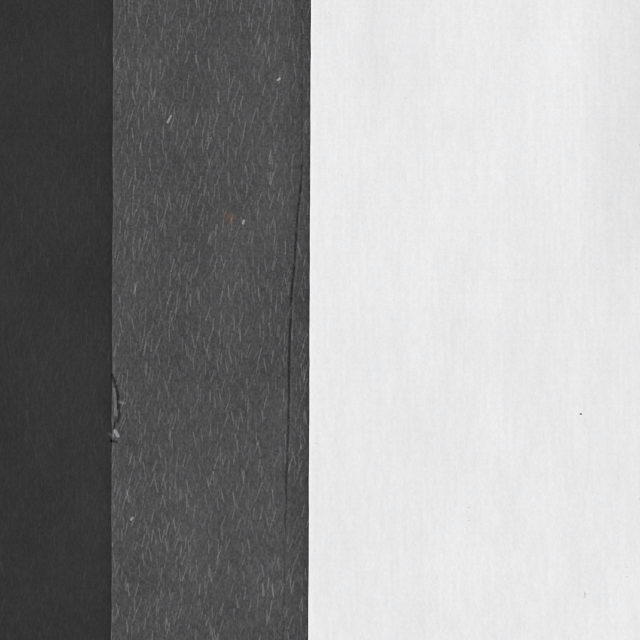
This texture is drawn by a three.js fragment shader. Its source:

```glsl
// Three upright strips of fibrous paper: charcoal, worn grey board and pale white.
varying vec2 vUv;

float hash(vec2 p) {
  return fract(sin(dot(p, vec2(127.1, 311.7))) * 43758.545);
}

float noise(vec2 p) {
  vec2 i = floor(p), f = fract(p);
  f = f * f * (3.0 - 2.0 * f);
  return mix(mix(hash(i), hash(i + vec2(1.0, 0.0)), f.x),
             mix(hash(i + vec2(0.0, 1.0)), hash(i + 1.0), f.x), f.y);
}

// Layered noise, centred on zero
float mottle(vec2 p) {
  float sum = 0.0, amp = 0.5;
  for (int i = 0; i < 4; i++) {
    sum += amp * (noise(p) - 0.5);
    p = p * 2.03 + 17.3;
    amp *= 0.55;
  }
  return sum;
}

float segment(vec2 p, vec2 a, vec2 b) {
  vec2 d = b - a;
  return length(p - a - d * clamp(dot(p - a, d) / dot(d, d), 0.0, 1.0));
}

// Soft stroke: 1 on the line, fading over its width
float stroke(vec2 p, vec2 a, vec2 b, float width) {
  return 1.0 - smoothstep(width * 0.25, width, segment(p, a, b));
}

// Short slanted hairs, one per cell in each shifted layer
float fibres(vec2 p) {
  float sum = 0.0;
  for (int i = 0; i < 5; i++) {
    float layer = float(i);
    vec2 q = p * vec2(62.0, 33.0) + layer * vec2(7.37, 3.61);
    vec2 cell = floor(q);
    float h = hash(cell + layer * 19.0);
    vec2 mid = vec2(0.35 + 0.3 * hash(cell + 5.3), 0.35 + 0.3 * hash(cell + 8.7));
    vec2 arm = vec2((hash(cell + 2.9) - 0.35) * 0.35, 0.1 + 0.22 * h);
    vec2 local = (fract(q) - mid) / vec2(62.0, 33.0);
    arm /= vec2(62.0, 33.0);
    sum += stroke(local, -arm, arm, 0.0019) * h * h;
  }
  return sum;
}

void main() {
  vec2 uv = vUv;
  float grain = noise(uv * vec2(430.0, 210.0)) - 0.5;
  float fine = noise(uv * 380.0 + 41.0) - 0.5;
  float cloud = mottle(uv * vec2(14.0, 9.0));
  float hair = fibres(uv);

  // Strip edges lean slightly and waver
  float leftEdge = 0.1738 + 0.0028 * uv.y + 0.0012 * (noise(vec2(uv.y * 38.0, 2.0)) - 0.5);
  float rightEdge = 0.4815 + 0.0042 * uv.y + 0.0006 * (noise(vec2(uv.y * 60.0, 7.0)) - 0.5);
  float fromLeft = uv.x - leftEdge, fromRight = uv.x - rightEdge;

  // Charcoal strip
  vec3 charcoal = vec3(0.207, 0.207, 0.210) + 0.035 * cloud + 0.022 * grain + 0.018 * fine;
  charcoal += 0.018 * hair;
  charcoal -= 0.025 * exp(-abs(fromLeft) * 130.0);

  // Grey board with pale hairs
  vec3 board = vec3(0.306, 0.304, 0.309) + 0.055 * cloud + 0.055 * grain + 0.045 * fine;
  board += 0.085 * hair;
  board += 0.045 * exp(-abs(fromLeft) * 350.0);
  board -= 0.018 * smoothstep(-0.05, -0.015, fromRight);
  board -= 0.07 * exp(-abs(fromRight) * 300.0);

  // Crease curving away from the right edge
  float creaseX = mix(0.443, 0.453, smoothstep(0.0, 0.5, uv.y))
                + 0.019 * smoothstep(0.46, 0.80, uv.y);
  float creaseFade = 0.35 + 0.65 * smoothstep(0.12, 0.4, uv.y) * (1.0 - smoothstep(0.64, 0.82, uv.y));
  creaseX += 0.002 * (noise(vec2(uv.y * 24.0, 4.0)) - 0.5);
  board -= 0.10 * creaseFade * (1.0 - smoothstep(0.0004, 0.003, abs(uv.x - creaseX)));
  board += 0.025 * creaseFade * (1.0 - smoothstep(0.0, 0.003, abs(uv.x - creaseX - 0.004)));

  // Loose flecks and a rust stain
  float fleck = stroke(uv, vec2(0.262, 0.809), vec2(0.267, 0.819), 0.0028);
  fleck += stroke(uv, vec2(0.380, 0.651), vec2(0.381, 0.655), 0.0032);
  fleck += stroke(uv, vec2(0.205, 0.188), vec2(0.207, 0.191), 0.0030);
  fleck += stroke(uv, vec2(0.434, 0.875), vec2(0.437, 0.877), 0.0028);
  board += 0.26 * fleck;
  board += vec3(0.045, 0.005, -0.02) * (1.0 - smoothstep(0.002, 0.014, length(uv - vec2(0.358, 0.659))));

  // White paper with faint upright bands
  vec3 white = vec3(0.913, 0.914, 0.918) + 0.024 * cloud + 0.020 * grain + 0.016 * fine;
  white += 0.022 * mottle(uv * vec2(26.0, 2.2) + 9.0);
  white += 0.016 * (noise(uv * vec2(240.0, 32.0)) - 0.5);
  white -= 0.020 * smoothstep(0.90, 0.96, uv.x) * smoothstep(0.3, 0.8, uv.y);
  white -= 0.014 * exp(-pow((uv.x - 0.595) * 42.0, 2.0)) * smoothstep(0.7, 1.0, uv.y);
  white += 0.05 * exp(-abs(fromRight) * 350.0);
  white -= 0.10 * smoothstep(0.93, 1.0, noise(uv * 150.0 + 63.0)) * step(0.8, noise(uv * 45.0));
  white -= 0.38 * stroke(uv, vec2(0.907, 0.353), vec2(0.908, 0.353), 0.0022);

  // Join the strips
  vec3 color = mix(charcoal, board, smoothstep(-0.0012, 0.0012, fromLeft));
  color = mix(color, white, smoothstep(-0.0012, 0.0012, fromRight));

  // Torn nick on the left edge: shadowed curl with a bright lip
  float curl = stroke(uv, vec2(0.176, 0.414), vec2(0.184, 0.384), 0.0035);
  curl = max(curl, stroke(uv, vec2(0.184, 0.384), vec2(0.186, 0.350), 0.0035));
  curl = max(curl, stroke(uv, vec2(0.186, 0.350), vec2(0.178, 0.332), 0.0040));
  color -= 0.11 * curl;
  color += 0.11 * stroke(uv, vec2(0.186, 0.372), vec2(0.195, 0.370), 0.0035);
  color += 0.10 * stroke(uv, vec2(0.179, 0.392), vec2(0.181, 0.352), 0.0035);
  color += 0.24 * stroke(uv, vec2(0.180, 0.326), vec2(0.184, 0.319), 0.0045);
  color += 0.10 * stroke(uv, vec2(0.171, 0.322), vec2(0.177, 0.318), 0.0035);
  color -= 0.12 * stroke(uv, vec2(0.174, 0.311), vec2(0.182, 0.309), 0.0035);

  gl_FragColor = vec4(clamp(color, 0.0, 1.0), 1.0);
}
```
